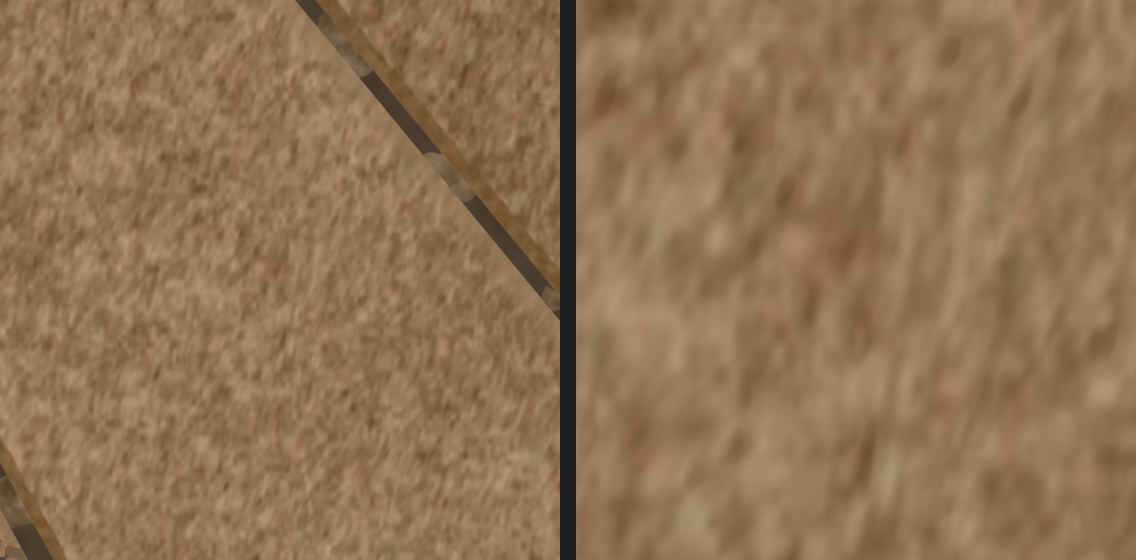
Left: the whole. Right: its middle third, enlarged.
This texture is drawn by a Shadertoy shader. Its source:

```glsl
// A worn sandstone slab crossed by two slanted joints, one tile per canvas.
// Stretched value noise gives the grain; each joint is a signed distance band
// with a dark gap, an ochre bevel and patches of rubble spaced along it.

#define STONE vec3(0.577, 0.461, 0.333)
#define OCHRE vec3(0.470, 0.338, 0.205)
#define GAP vec3(0.285, 0.228, 0.172)
#define RUBBLE vec3(0.450, 0.360, 0.265)
#define PALE vec3(0.610, 0.520, 0.370)
#define GRAIN_SCALE vec2(60.0, 36.0)
#define GRAIN_CONTRAST 0.22
#define FINE_CONTRAST 0.10
#define BROAD_CONTRAST 0.09
#define HUE_SHIFT 0.10
#define RUBBLE_SPACING 0.297

float hash(vec2 cell) {
    vec3 q = fract(vec3(cell.xyx) * 0.1031);
    q += dot(q, q.yzx + 33.33);
    return fract((q.x + q.y) * q.z);
}

float noise(vec2 p) {
    vec2 cell = floor(p), f = fract(p);
    f = f * f * (3.0 - 2.0 * f);
    float low = mix(hash(cell), hash(cell + vec2(1, 0)), f.x);
    float high = mix(hash(cell + vec2(0, 1)), hash(cell + vec2(1, 1)), f.x);
    return mix(low, high, f.y);
}

float fbm(vec2 p) {
    float sum = 0.0, weight = 0.57;
    for (int i = 0; i < 3; i++) {
        sum += weight * noise(p);
        p = mat2(1.7, 0.4, -0.4, 1.7) * p + 17.3;
        weight *= 0.5;
    }
    return sum;
}

// Mottled stone with upright, slightly leaning grain
vec3 stone(vec2 p) {
    vec2 q = p + vec2(-0.2 * p.y, 0.0) + 0.012 * noise(p * 14.0);
    float grain = fbm(q * GRAIN_SCALE + 5.0) - 0.5;
    float fine = noise(q * GRAIN_SCALE * 2.0 + 211.0) - 0.5;
    float broad = fbm(p * 6.0 + 41.0) - 0.5;
    float hue = fbm(q * GRAIN_SCALE * 0.7 + 83.0) - 0.5;
    float pits = smoothstep(0.72, 0.92, noise(q * GRAIN_SCALE + 129.0));
    vec3 color = STONE + GRAIN_CONTRAST * grain + FINE_CONTRAST * fine;
    color += BROAD_CONTRAST * broad + HUE_SHIFT * hue * vec3(0.5, -0.25, -0.1);
    color -= 0.045 * pits;

    // Pale stains down the right side
    for (int i = 0; i < 3; i++) {
        vec2 center = vec2(0.90 + 0.03 * float(i), 0.80 - 0.305 * float(i));
        float r = length((p - center) / vec2(0.025, 0.07));
        float stain = 1.0 - smoothstep(0.2, 1.0, r + 0.9 * grain);
        color = mix(color, PALE, 0.45 * stain);
    }
    return color;
}

// Joint: gap starts at the given distance along the normal, bevel follows it
vec3 joint(vec3 color, vec2 p, float angle, float start, float gapWidth,
           float bevelWidth, float rubbleCenter) {
    float aa = 0.8 / iResolution.y;
    vec2 normal = vec2(cos(angle), sin(angle));
    float d = dot(p, normal) - start;
    float along = dot(p, vec2(normal.y, -normal.x));
    float wobble = noise(p * 38.0) - 0.5;

    // Smooth lighter rim on the near side
    float rim = smoothstep(-0.042, -0.022, d) * (1.0 - smoothstep(-aa, aa, d));
    color = mix(color, STONE + vec3(0.008, 0.004, 0.014), 0.5 * rim);

    // Ochre bevel, ragged on its far side
    float far = gapWidth + bevelWidth + 0.006 * wobble;
    float bevel = smoothstep(-aa, aa, d - gapWidth)
                * (1.0 - smoothstep(far - 0.006, far + 0.001, d));
    vec3 ochre = OCHRE + 0.16 * (fbm(p * 60.0 + 9.0) - 0.5);
    color = mix(color, ochre, 0.88 * bevel);

    // Dark gap, partly filled with rubble that thins out along the joint
    float phase = fract((along - rubbleCenter) / RUBBLE_SPACING + 0.5) - 0.5;
    float halfLength = 0.185 - 0.8 * max(along - 0.1, 0.0);
    float edge = abs(phase) - halfLength + 0.12 * wobble;
    float fill = 1.0 - smoothstep(-0.01, 0.01, edge);
    vec3 rubble = RUBBLE + 0.32 * (fbm(p * 48.0 + 61.0) - 0.5);
    vec3 gap = GAP + 0.05 * (noise(p * 30.0) - 0.5);
    float inside = smoothstep(-aa, aa, d) * (1.0 - smoothstep(-aa, aa, d - gapWidth));
    return mix(color, mix(gap, rubble, fill), inside);
}

void mainImage(out vec4 fragColor, in vec2 fragCoord) {
    vec2 p = fragCoord / iResolution.xy;
    vec3 color = stone(p);

    // The upper right slab is a little darker
    float upper = smoothstep(1.07, 1.09, dot(p, vec2(0.771, 0.6365)));
    color -= upper * vec3(0.03);

    // Broken dark chips in the lower left corner
    float corner = 1.0 - smoothstep(0.04, 0.046, dot(p, vec2(0.877, 0.48)));
    float chip = smoothstep(0.54, 0.60, noise(p * 60.0 + 7.0));
    color = mix(color, GAP, 0.9 * corner * chip);

    color = joint(color, p, 0.690, 1.043, 0.028, 0.031, -0.313);
    color = joint(color, p, 0.501, 0.044, 0.040, 0.025, -0.080);
    fragColor = vec4(clamp(color, 0.0, 1.0), 1.0);
}
```
